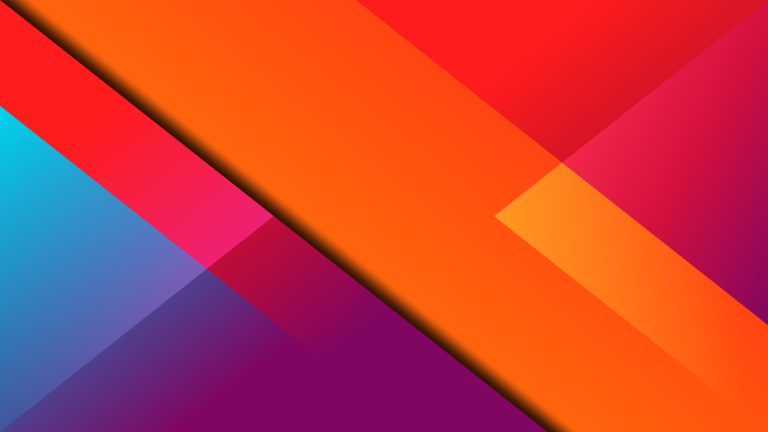
A WebGL 1 fragment shader for this background:

```glsl
precision highp float;

uniform vec2 u_resolution;

const float ASPECT = 16.0 / 9.0;
const float SLOPE = 0.789;

// Diagonal positions, in canvas heights
const float STRIPE_EDGE = 0.245;
const float BAND_EDGE = -0.650;
const float AMBER_EDGE = -0.402;
const float LEFT_FOLD = 1.0;
const float RIGHT_FOLD = 1.403;

const vec3 RED = vec3(1.0, 0.11, 0.11);
const vec3 DARK_RED = vec3(0.84, 0.08, 0.15);
const vec3 CRIMSON = vec3(0.82, 0.06, 0.24);
const vec3 WINE = vec3(0.75, 0.05, 0.21);
const vec3 ROSE = vec3(0.96, 0.15, 0.29);
const vec3 PINK = vec3(0.93, 0.13, 0.45);
const vec3 PLUM = vec3(0.50, 0.025, 0.38);
const vec3 INDIGO = vec3(0.31, 0.25, 0.55);
const vec3 CYAN = vec3(0.0, 0.83, 0.93);
const vec3 BLUE = vec3(0.26, 0.33, 0.62);
const vec3 VIOLET = vec3(0.50, 0.36, 0.72);
const vec3 ORANGE = vec3(1.0, 0.40, 0.045);
const vec3 VERMILION = vec3(1.0, 0.27, 0.07);
const vec3 AMBER = vec3(1.0, 0.60, 0.13);

// Linear position of v between two stops
float ramp(float start, float end, float v) {
  return clamp((v - start) / (end - start), 0.0, 1.0);
}

// Antialiased step
float edge(float limit, float v, float soft) {
  return smoothstep(limit - soft, limit + soft, v);
}

vec3 threeStops(vec3 first, vec3 middle, vec3 last, float t) {
  return mix(mix(first, middle, ramp(0.0, 0.45, t)), last, ramp(0.45, 1.0, t));
}

// Lower left: blue triangle, red stripe and plum floor
vec3 leftSide(float x, float fall, float rise, float soft) {
  vec3 blueEnd = mix(BLUE, VIOLET, ramp(0.0, 0.47, x));
  vec3 triangle = mix(CYAN, blueEnd, ramp(STRIPE_EDGE, LEFT_FOLD, rise));
  vec3 stripe = mix(RED, PINK, ramp(0.45, LEFT_FOLD, rise));
  vec3 ground = mix(INDIGO, PLUM, ramp(LEFT_FOLD, 1.32, rise));
  vec3 shade = mix(WINE, PLUM, ramp(LEFT_FOLD, 1.42, rise));

  float belowStripe = edge(STRIPE_EDGE, fall, soft);
  vec3 upper = mix(stripe, triangle, belowStripe);
  vec3 lower = mix(shade, ground, belowStripe);
  return mix(upper, lower, edge(LEFT_FOLD, rise, soft));
}

// Upper right: red corner and rose to plum triangle
vec3 rightSide(float x, float rise, float soft) {
  vec3 corner = mix(RED, DARK_RED, ramp(1.08, RIGHT_FOLD, rise));
  float t = 0.4 * ramp(1.3, ASPECT, x) + 0.6 * ramp(RIGHT_FOLD, 2.155, rise);
  vec3 triangle = threeStops(ROSE, CRIMSON, PLUM, t);
  return mix(corner, triangle, edge(RIGHT_FOLD, rise, soft));
}

// Orange band with an amber facet and a shaded lower edge
vec3 centreBand(float x, float fall, float rise, float soft) {
  vec3 color = mix(ORANGE, VERMILION, ramp(0.0, BAND_EDGE, fall));
  float facet = edge(RIGHT_FOLD, rise, soft) * (1.0 - edge(AMBER_EDGE, fall, soft));
  color = mix(color, AMBER, facet * (1.0 - ramp(1.143, 1.72, x)));
  float shadow = smoothstep(-0.06, 0.0, fall);
  return color * (1.0 - 0.8 * shadow);
}

void main() {
  vec2 uv = gl_FragCoord.xy / u_resolution;
  float x = uv.x * ASPECT;
  float depth = 1.0 - uv.y;
  float soft = 0.9 / u_resolution.y;

  // Coordinates across the falling and rising diagonals
  float fall = depth - SLOPE * x;
  float rise = depth + SLOPE * x;

  vec3 color = rightSide(x, rise, soft);
  color = mix(color, centreBand(x, fall, rise, soft), edge(BAND_EDGE, fall, soft));
  color = mix(color, leftSide(x, fall, rise, soft), edge(0.0, fall, soft));
  gl_FragColor = vec4(color, 1.0);
}
```
